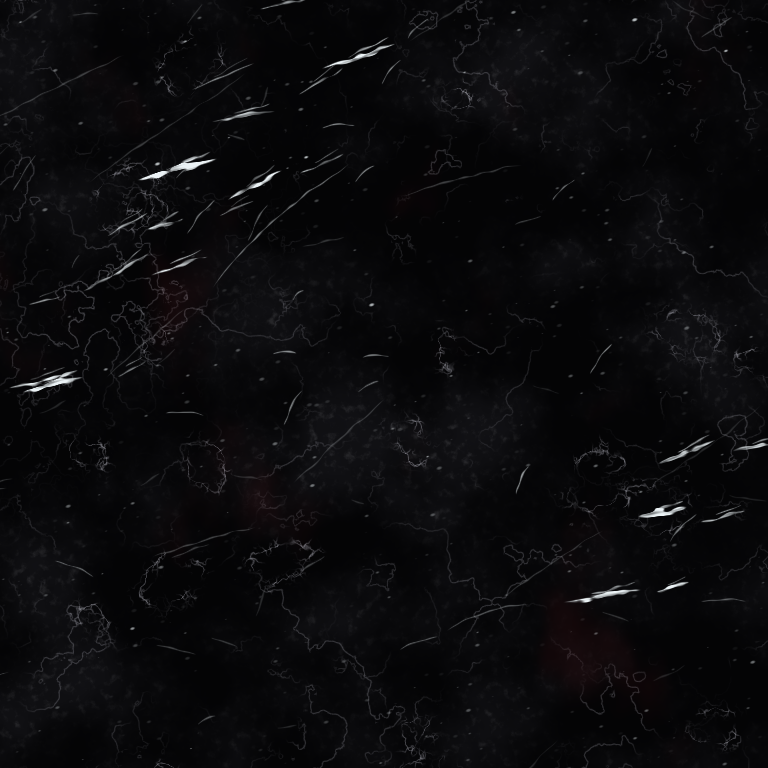
Reproduce this texture procedurally as a WebGL 2 fragment shader.

```glsl
#version 300 es
precision highp float;
uniform vec2 u_resolution;
out vec4 fragColor;

vec2 hash2(vec2 p) {
    vec3 q = fract(p.xyx * vec3(0.1031, 0.1030, 0.0973));
    q += dot(q, q.yzx + 33.33);
    return fract((q.xx + q.yz) * q.zy);
}
float cornerSlope(vec2 corner, vec2 offset) { return dot(hash2(corner + 211.0) * 2.0 - 1.0, offset); }
float gradientNoise(vec2 p) {
    vec2 i = floor(p), f = fract(p), e = vec2(1.0, 0.0);
    vec2 u = f * f * f * (f * (f * 6.0 - 15.0) + 10.0);
    float low = mix(cornerSlope(i, f), cornerSlope(i + e, f - e), u.x);
    float high = mix(cornerSlope(i + e.yx, f - e.yx), cornerSlope(i + 1.0, f - 1.0), u.x);
    return 1.4 * mix(low, high, u.y);
}
float fbm(vec2 p, int octaves) {
    float sum = 0.0, amplitude = 0.6;
    for (int i = 0; i < octaves; i++, amplitude *= 0.5) {
        sum += amplitude * gradientNoise(p);
        p = mat2(1.6, 1.2, -1.2, 1.6) * p + 17.3;
    }
    return sum;
}
vec2 rotate(vec2 p, float a) { return mat2(cos(a), -sin(a), sin(a), cos(a)) * p; }
float lineMask(float dist, float width, float soft) { return 1.0 - smoothstep(-soft, soft, dist - width); }
vec2 neighbour(vec2 p, float cells, int k) { return floor(p * cells) + vec2(k % 3, k / 3) - 1.0; }

// Diagonal zones where the white slashes gather
float zone(vec2 p, vec2 centre) {
    vec2 q = rotate(p - centre, 0.8) / vec2(0.18, 0.1);
    return exp(-dot(q, q));
}
float slashDensity(vec2 p) {
    return zone(p, vec2(0.35, 0.85)) + zone(p, vec2(0.1, 0.57)) + zone(p, vec2(0.92, 0.32));
}

// Tapered stroke with a bowed, slightly ragged spine
float stroke(vec2 q, float reach, float width, float bow, float seed, float soft) {
    float t = q.x / reach, taper = max(1.0 - t * t, 0.0);
    float spine = bow * taper + 0.0025 * gradientNoise(vec2(q.x * 45.0, seed));
    float body = taper * (0.6 + 1.2 * gradientNoise(vec2(q.x * 60.0, seed + q.y * 150.0)));
    return lineMask(abs(q.y - spine), width * body, soft) * smoothstep(0.0, 0.3, taper);
}
float slashes(vec2 p, float cells, float soft) {
    float sum = 0.0;
    for (int k = 0; k < 9; k++) {
        vec2 id = neighbour(p, cells, k), centre = (id + hash2(id + 5.0)) / cells;
        vec2 kind = hash2(id + 57.0), size = hash2(id + 91.0);
        float keep = step(kind.x, 0.95 * slashDensity(centre) - 0.12);
        vec2 q = rotate(p - centre, mix(0.15, 0.55, kind.y));
        float reach = mix(0.02, 0.055, size.x), width = mix(0.0012, 0.0068, size.y * size.y);
        float mark = stroke(q, reach, width, 0.0, kind.x * 90.0, soft);
        vec2 side = rotate(q - vec2(0.3 * reach, 0.007), 0.12);
        mark = max(mark, 0.7 * stroke(side, reach * 0.6, width * 0.4, 0.0, kind.y * 90.0, soft));
        float streak = 0.9 + 0.8 * gradientNoise(q * vec2(35.0, 230.0) + kind * 40.0);
        sum = max(sum, keep * mark * streak * mix(0.55, 1.15, size.y));
    }
    return sum;
}
float hairlines(vec2 p, float cells, float reach, float share, float spread, float soft) {
    float sum = 0.0;
    for (int k = 0; k < 9; k++) {
        vec2 id = neighbour(p, cells, k), centre = (id + hash2(id + cells)) / cells;
        vec2 kind = hash2(id + 131.0 + cells), size = hash2(id + 173.0);
        vec2 q = rotate(p - centre, 0.5 + spread * (kind.y - 0.5));
        float bow = reach * 0.2 * (size.y - 0.4);
        float mark = stroke(q, reach * mix(0.3, 1.0, size.x), 0.0012, bow, kind.y * 70.0, soft);
        sum = max(sum, step(kind.x, share) * mark * mix(0.12, 0.65, size.y * size.y));
    }
    return sum;
}

// Wandering vein along the zero contour of a noise field
float contourVein(vec2 p, float scale, int octaves, float soft) {
    float field = fbm(p * scale, octaves);
    float slope = length(vec2(dFdx(field), dFdy(field))) * u_resolution.y;
    return lineMask(abs(field) / max(slope, scale * 0.4), 0.0006, soft);
}

// Crumbly rings filled with a fine broken mesh
float loops(vec2 p, float cells, float soft) {
    vec2 warped = p + 0.02 * vec2(fbm(p * 30.0, 4), fbm(p * 30.0 + 61.0, 4));
    float mesh = contourVein(p + 3.0, 48.0, 3, soft), sum = 0.0;
    for (int k = 0; k < 9; k++) {
        vec2 id = neighbour(p, cells, k), kind = hash2(id + 347.0);
        vec2 q = rotate(warped - (id + hash2(id + 301.0)) / cells, kind.x * 9.0) * vec2(1.3, 0.9);
        float ring = abs(length(q) - mix(0.016, 0.045, kind.y));
        float broken = smoothstep(-0.4, 0.3, gradientNoise(q * 35.0 + kind * 50.0));
        float mark = lineMask(ring, 0.0006, soft) + mesh * exp(-ring * ring * 12000.0);
        sum = max(sum, step(kind.x, 0.6) * min(mark, 1.2) * broken);
    }
    return sum;
}
float specks(vec2 p, float cells, float share, float soft) {
    vec2 id = floor(p * cells), size = hash2(id + 433.0);
    vec2 q = (fract(p * cells) - 0.25 - 0.5 * hash2(id + 467.0)) / cells;
    float dot0 = lineMask(length(rotate(q, 0.3) * vec2(0.7, 1.2)), 0.0022 * size.x, soft);
    return step(hash2(id + 401.0).x, share) * dot0 * mix(0.1, 0.8, size.y * size.y);
}

void main() {
    vec2 p = gl_FragCoord.xy / u_resolution.y;
    float soft = 0.0007 + 0.5 / u_resolution.y, density = min(slashDensity(p), 1.0);
    // Dark stone with cool haze, dust and faint red stains
    float haze = smoothstep(-0.25, 0.55, fbm(p * 6.0 + 3.0, 6)) * (1.0 - 0.8 * density);
    float dust = smoothstep(0.0, 0.7, fbm(p * 80.0, 4));
    vec3 color = vec3(0.014, 0.014, 0.019) + vec3(0.052, 0.052, 0.06) * haze + 0.11 * dust * haze;
    color += vec3(0.06, 0.012, 0.014) * smoothstep(0.15, 0.6, fbm(p * vec2(6.0, 4.0) + 47.0, 4));
    // Grey veins
    float gate = smoothstep(0.0, 0.35, gradientNoise(p * 6.0 + 29.0));
    float gaps = smoothstep(-0.1, 0.4, fbm(p * 14.0 + 53.0, 3));
    float veins = 0.22 * gate * contourVein(p + 7.0, 5.0, 6, soft) + 0.33 * loops(p, 5.5, soft);
    veins += 0.18 * gaps * contourVein(p + 19.0, 6.0, 6, soft);
    veins += 0.3 * zone(p, vec2(0.12, 0.6)) * contourVein(p + 31.0, 10.0, 5, soft);
    // Bright marks
    float marks = max(hairlines(p, 5.0, 0.13, 0.4, 0.5, soft), hairlines(p, 12.0, 0.03, 0.3, 2.0, soft));
    marks = max(marks, max(specks(p, 26.0, 0.12, soft), 0.5 * specks(p, 60.0, 0.12, soft)));
    marks = max(marks, slashes(p, 16.0, soft));
    color = mix(color + veins * vec3(0.95, 0.95, 1.0), vec3(0.92, 0.95, 0.96), clamp(marks, 0.0, 1.0));
    fragColor = vec4(color, 1.0);
}
```
